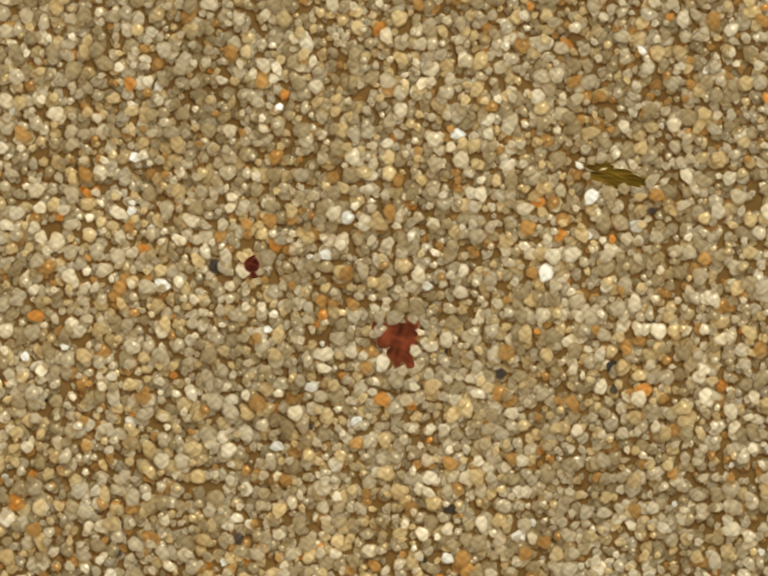
This texture is drawn by a Shadertoy shader. Its source:

```glsl
// Coarse beach sand: translucent beige, honey and cream grains with a few flakes.
// Jittered cellular layers of wobbly ellipses are painted from back to front,
// each grain casting a warm, soft shadow on those below it.

vec3 hash3(vec2 p) {
    vec3 q = fract(p.xyx * vec3(.1031, .1030, .0973));
    q += dot(q, q.yxz + 33.33);
    return fract((q.xxy + q.yzz) * q.zyx);
}

mat2 rotate(float a) {
    return mat2(cos(a), -sin(a), sin(a), cos(a));
}

// Layered sines for mottling and slow changes of tone
float ripple(vec2 p) {
    return (sin(p.x + 1.7 * sin(p.y * .8)) + sin(p.y * 1.3 + 1.9 * sin(p.x * .7))) * .5;
}

// Relative radius of a lumpy ellipse, measured from its centre
float lumpyRadius(vec2 d, float seed, float stretch) {
    vec2 q = rotate(seed * 6.28) * d * vec2(stretch, 1. / stretch);
    float a = atan(q.y, q.x);
    return length(q) / (1. + .07 * sin(3. * a + seed * 40.) + .04 * sin(5. * a + seed * 71.));
}

// Mineral colours, chosen by a random number
vec3 grainColour(float h) {
    vec3 c = vec3(.73, .66, .51);              // pale quartz
    if (h > .32) c = vec3(.62, .54, .38);      // grey quartz
    if (h > .54) c = vec3(.87, .80, .64);      // cream
    if (h > .72) c = vec3(.79, .68, .46);      // honey
    if (h > .92) c = vec3(.68, .50, .26);      // ochre
    if (h > .982) c = vec3(.80, .52, .22);     // orange
    if (h > .990) c = vec3(.94, .92, .83);     // white shell
    if (h > .9975) c = vec3(.24, .22, .19);    // dark stone
    return c;
}

// Paint one layer of grains over the colour beneath
vec3 paintGrains(vec3 col, vec2 p, float scale, float layer, float tone) {
    vec2 g = p * scale + layer * 17.3;
    vec2 cell = floor(g);
    float blur = max(.13, scale / iResolution.y);
    for (int y = -1; y <= 1; y++)
    for (int x = -1; x <= 1; x++) {
        vec2 id = cell + vec2(x, y);
        vec3 place = hash3(id + layer * 31.7);
        vec3 look = hash3(id + layer * 53.1 + 200.);
        if (look.z > .86) continue;
        float size = mix(.24, .56, place.z * place.z * .6 + place.z * .4);
        float stretch = mix(.78, 1.25, look.z);
        vec2 d = g - id - .5 - (place.xy - .5) * .75;

        // Soft shadow below and to the left
        float shadowEdge = lumpyRadius(d + vec2(.05, .10), look.y, stretch) - size;
        float shade = 1. - smoothstep(-.16, .22, shadowEdge);
        col *= mix(vec3(1), vec3(.67, .58, .43), shade * .52);

        // Translucent body, lit from above, with a faint rim and cloudy inside
        float r = lumpyRadius(d, look.y, stretch);
        float body = 1. - smoothstep(-blur, blur * .7, r - size);
        float light = 1.03 + .10 * dot(d / size, vec2(.35, .9));
        light -= .10 * smoothstep(.5, 1.1, r / size);
        light += .08 * ripple(d * 10. + place.xy * 30.) + .14 * (place.x - .5);
        vec3 c = grainColour(look.x) * light * tone;

        // Small glint on some grains
        vec2 glint = d - size * vec2(.2, .4) * (place.yx + .3);
        c += vec3(.27, .26, .22) * step(.74, place.y) * exp(-dot(glint, glint) * 90.);
        col = mix(col, c, body * mix(.74, .96, look.y));
    }
    return col;
}

// Ragged organic flake with blotchy colour
vec3 paintFlake(vec3 col, vec2 p, vec2 centre, vec2 size, float angle, vec3 tint) {
    vec2 q = rotate(angle) * (p - centre) / size;
    float a = atan(q.y, q.x);
    float edge = length(q) - 1. - .2 * sin(a * 3. + 1.) - .12 * sin(a * 7.);
    edge += .15 * ripple(q * 8. + 3.);
    float blotch = 1. + .22 * ripple(q * 4.5 + centre * 20.) + .12 * ripple(q * 11.);
    return mix(col, tint * blotch, 1. - smoothstep(-.12, .1, edge));
}

void mainImage(out vec4 fragColor, in vec2 fragCoord) {
    vec2 p = fragCoord / iResolution.y;
    vec3 col = vec3(.47, .35, .18);

    // Grain bed, growing lighter towards the surface
    for (int i = 0; i < 5; i++) {
        float layer = float(i);
        float bare = 0.;
        if (i == 4) {
            col = paintFlake(col, p, vec2(.69, .41), vec2(.036, .042), .5, vec3(.43, .21, .12));
            col = paintFlake(col, p, vec2(1.07, .695), vec2(.058, .017), -.25, vec3(.38, .29, .09));
            col = paintFlake(col, p, vec2(.437, .54), vec2(.023, .018), .3, vec3(.32, .14, .09));
            // Flake centres stay clear of the top grains
            bare = 1. - smoothstep(.022, .030, length(p - vec2(.685, .405)));
            bare = max(bare, 1. - smoothstep(.7, 1., length((p - vec2(1.07, .695)) / vec2(.05, .014))));
            bare = max(bare, 1. - smoothstep(.010, .016, length(p - vec2(.437, .54))));
        }
        vec3 above = paintGrains(col, p, 44. - layer * 1.9, layer, .86 + layer * .04);
        col = mix(above, col, bare);
    }

    // Slow drift of brightness, and smaller damp, honey-stained hollows
    float drift = ripple(p * 7. + 2.);
    float hollow = ripple(rotate(.6) * p * 23. + 2. * drift);
    hollow += .7 * ripple(rotate(2.1) * p * 51. + hollow);
    col *= 1. + .03 * drift + .055 * hollow * vec3(.8, 1., 1.4);
    fragColor = vec4(clamp(col, 0., 1.), 1.);
}
```
